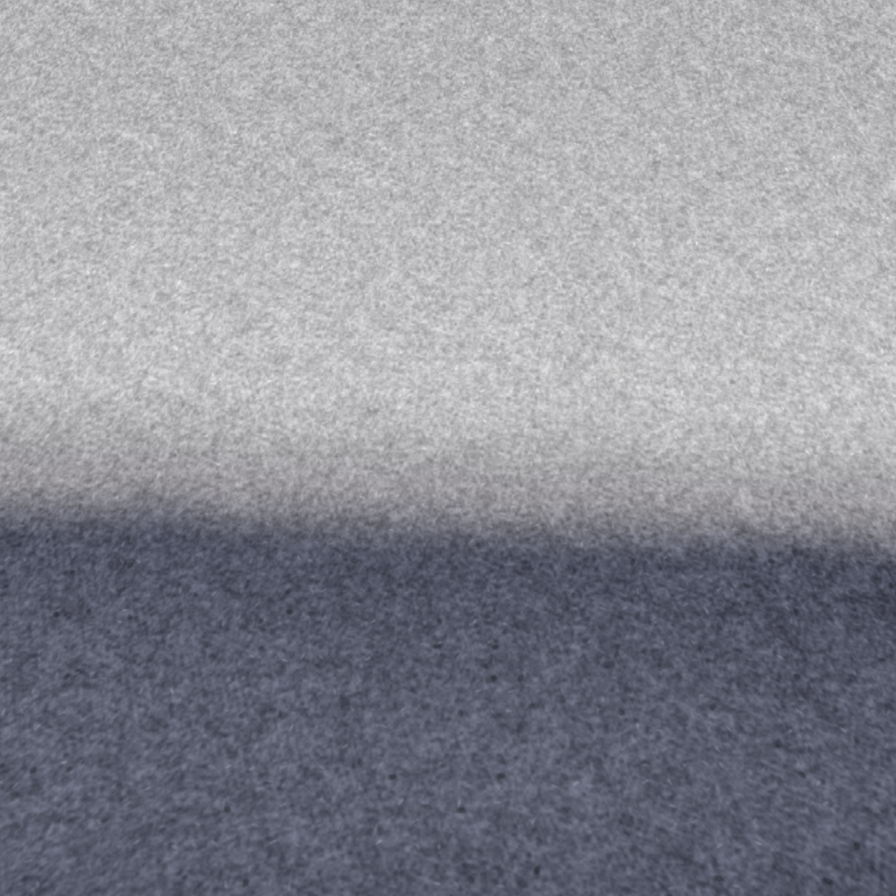
This texture is drawn by a Shadertoy shader. Its source:

```glsl
const vec3 LIT_FAR = vec3(0.708, 0.704, 0.712);
const vec3 LIT_NEAR = vec3(0.758, 0.756, 0.762);
const vec3 PENUMBRA = vec3(0.585, 0.578, 0.595);
const vec3 SHADE_EDGE = vec3(0.318, 0.328, 0.390);
const vec3 SHADE_NEAR = vec3(0.362, 0.373, 0.436);
const float EDGE_LEFT = 0.425;
const float EDGE_SLOPE = -0.047;
const float PERSPECTIVE = 0.9;
const float GRAIN_FREQ = 150.0;
const float GRAIN_LIT = 0.19;
const float GRAIN_SHADE = 0.15;
const float FIBRE_GAIN = 0.12;
const float MOTTLE_GAIN = 0.035;
const float PIT_FREQ = 24.0;
const float FLECK_FREQ = 42.0;

float hash(vec2 p) {
    return fract(sin(dot(p, vec2(127.1, 311.7))) * 43758.5453);
}

float noise(vec2 p) {
    vec2 i = floor(p), f = fract(p);
    f = f * f * (3.0 - 2.0 * f);
    return mix(mix(hash(i), hash(i + vec2(1, 0)), f.x),
               mix(hash(i + vec2(0, 1)), hash(i + vec2(1, 1)), f.x), f.y);
}

mat2 rotation(float a) {
    float c = cos(a), s = sin(a);
    return mat2(c, s, -s, c);
}

// Short strands: stretched noise in several directions, centred on zero
float fibres(vec2 p) {
    float sum = 0.0;
    for (int i = 0; i < 4; i++) {
        float k = float(i);
        vec2 q = rotation(0.4 + k * 0.79) * p + k * 37.3;
        sum += noise(q * vec2(0.38, 1.35)) - 0.5;
    }
    return sum * 0.5;
}

// One randomly placed, randomly turned oval in some of the cells
float specks(vec2 p, float density, float radius, float stretch) {
    vec2 cell = floor(p);
    float present = step(hash(cell + 5.7), density);
    vec2 centre = 0.3 + 0.4 * vec2(hash(cell + 11.3), hash(cell + 23.9));
    vec2 d = rotation(6.283 * hash(cell + 41.1)) * (fract(p) - centre);
    d.x /= stretch;
    float strength = 0.35 + 0.65 * hash(cell + 67.7);
    return present * strength * (1.0 - smoothstep(radius * 0.3, radius, length(d)));
}

void mainImage(out vec4 fragColor, in vec2 fragCoord) {
    vec2 uv = fragCoord / iResolution.xy;

    // Surface coordinates: the grain shrinks with distance
    vec2 ground = vec2((uv.x - 0.5) * (1.0 + PERSPECTIVE * uv.y),
                       uv.y * (1.0 + 0.5 * PERSPECTIVE * uv.y)) + 2.0;
    vec2 p = ground * GRAIN_FREQ;

    // Height above the soft, slightly sloping shadow edge
    float wobble = 0.012 * (noise(ground * 9.0) - 0.5);
    float h = uv.y - EDGE_LEFT - EDGE_SLOPE * uv.x + wobble;
    float outside = smoothstep(-0.025, 0.052, h);
    float fullLight = smoothstep(0.015, 0.17, h);

    // Base light
    vec3 lit = mix(LIT_NEAR, LIT_FAR, smoothstep(0.55, 0.98, uv.y));
    vec3 shade = mix(SHADE_NEAR, SHADE_EDGE, smoothstep(-0.22, -0.01, h));
    shade -= 0.02 * smoothstep(0.6, 1.0, uv.x) + 0.02 * smoothstep(0.1, 0.0, uv.y);
    vec3 colour = mix(shade, mix(PENUMBRA, lit, fullLight), outside);

    // Grain, strands and broad mottling
    float grain = 0.6 * (noise(p) - 0.5) + 0.4 * (noise(p * 1.9 + 17.0) - 0.5);
    float mottle = noise(ground * 22.0) + 0.6 * noise(ground * 47.0) - 0.8;
    float relief = grain * mix(GRAIN_SHADE, GRAIN_LIT, outside);
    relief += fibres(p) * FIBRE_GAIN + mottle * MOTTLE_GAIN * (1.0 - 0.5 * outside);
    colour += relief * mix(vec3(0.94, 0.98, 1.06), vec3(1.0), outside);

    // Dark pits and pale flecks
    float pit = specks(ground * PIT_FREQ, 0.22, 0.13, 1.4);
    float fleck = specks(ground * FLECK_FREQ + 7.0, 0.3, 0.12, 2.3);
    colour *= 1.0 - pit * mix(0.34, 0.12, outside);
    colour += fleck * 0.085;

    fragColor = vec4(clamp(colour, 0.0, 1.0), 1.0);
}
```
